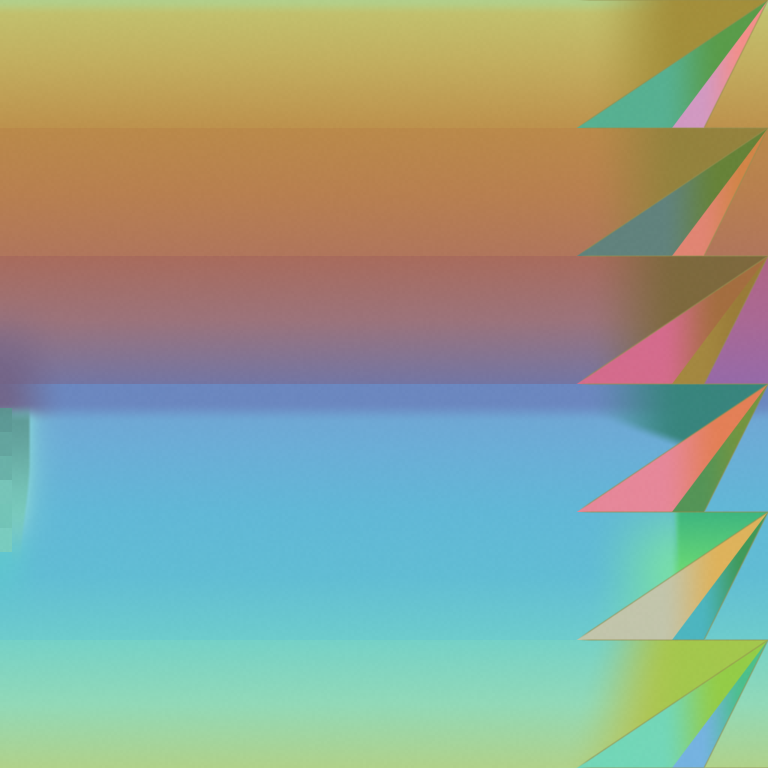
Give the GLSL for this background, as a Shadertoy shader.

```glsl
const float ROWS = 6.0;
const float FAN_LEFT = 0.249, FAN_MID = 0.125, FAN_RIGHT = 0.0833;

// Backdrop colours of each row, from its top to its bottom
const vec3 ROW_TOP[6] = vec3[6](
    vec3(0.76, 0.77, 0.44), vec3(0.73, 0.54, 0.29), vec3(0.66, 0.42, 0.36),
    vec3(0.45, 0.63, 0.82), vec3(0.38, 0.72, 0.84), vec3(0.46, 0.82, 0.78));
const vec3 ROW_MID[6] = vec3[6](
    vec3(0.76, 0.68, 0.37), vec3(0.72, 0.50, 0.31), vec3(0.61, 0.45, 0.48),
    vec3(0.42, 0.68, 0.84), vec3(0.38, 0.74, 0.83), vec3(0.57, 0.85, 0.72));
const vec3 ROW_LOW[6] = vec3[6](
    vec3(0.74, 0.57, 0.30), vec3(0.69, 0.46, 0.36), vec3(0.45, 0.46, 0.64),
    vec3(0.38, 0.72, 0.84), vec3(0.43, 0.80, 0.80), vec3(0.69, 0.82, 0.54));

// Soft shade above the fan, then its wide and narrow blades
const vec3 SHADE[6] = vec3[6](
    vec3(0.64, 0.56, 0.23), vec3(0.58, 0.51, 0.24), vec3(0.49, 0.41, 0.24),
    vec3(0.22, 0.52, 0.49), vec3(0.47, 0.87, 0.66), vec3(0.64, 0.78, 0.30));
const vec3 WIDE_BASE[6] = vec3[6](
    vec3(0.34, 0.69, 0.57), vec3(0.38, 0.51, 0.49), vec3(0.83, 0.42, 0.55),
    vec3(0.90, 0.53, 0.60), vec3(0.76, 0.77, 0.67), vec3(0.45, 0.84, 0.72));
const vec3 WIDE_TIP[6] = vec3[6](
    vec3(0.35, 0.61, 0.29), vec3(0.40, 0.51, 0.22), vec3(0.64, 0.43, 0.25),
    vec3(0.89, 0.50, 0.34), vec3(0.87, 0.70, 0.36), vec3(0.58, 0.80, 0.28));
const vec3 NARROW_BASE[6] = vec3[6](
    vec3(0.82, 0.60, 0.76), vec3(0.88, 0.52, 0.45), vec3(0.64, 0.53, 0.25),
    vec3(0.33, 0.58, 0.34), vec3(0.30, 0.71, 0.75), vec3(0.46, 0.70, 0.88));
const vec3 NARROW_TIP[6] = vec3[6](
    vec3(0.95, 0.56, 0.54), vec3(0.82, 0.52, 0.28), vec3(0.60, 0.48, 0.22),
    vec3(0.45, 0.58, 0.25), vec3(0.25, 0.60, 0.35), vec3(0.30, 0.75, 0.55));

float hash(vec2 cell) {
    vec3 h = fract(vec3(cell.xyx) * 0.1031);
    h += dot(h, h.yzx + 33.33);
    return fract((h.x + h.y) * h.z);
}

float fall(float a, float b, float x) { return 1.0 - smoothstep(a, b, x); }

vec3 threeStop(vec3 a, vec3 b, vec3 c, float f) {
    return f < 0.5 ? mix(a, b, f * 2.0) : mix(b, c, f * 2.0 - 1.0);
}

// Signed distance to a ray from the fan's tip; negative on its right
float rayDistance(float x, float f, float spread) {
    return (1.0 - x - spread * f) / length(vec2(1.0, ROWS * spread));
}

vec3 backdrop(int row, float f) {
    vec3 col = threeStop(ROW_TOP[row], ROW_MID[row], ROW_LOW[row], f);
    if (row == 0) col = mix(col, vec3(0.70, 0.81, 0.54), fall(0.0, 0.12, f));
    if (row == 3) col = mix(col, vec3(0.42, 0.53, 0.75), fall(0.14, 0.30, f));
    return col;
}

vec3 addShade(vec3 col, int row, float x, float f) {
    vec3 shade = SHADE[row];
    float amount = smoothstep(0.76, 0.89, x);
    if (row == 3) {
        float lowerEdge = 0.2 + 2.1 * (x - 0.75);
        amount *= fall(lowerEdge - 0.08, lowerEdge + 0.03, f);
    } else if (row == 4) {
        vec3 inner = mix(vec3(0.24, 0.71, 0.50), vec3(0.43, 0.86, 0.45), f * 2.0);
        shade = mix(shade, inner, smoothstep(0.872, 0.888, x));
        amount = max(amount * smoothstep(-0.3, 0.5, f), smoothstep(0.87, 0.885, x));
    } else if (row == 5) {
        shade = mix(vec3(0.71, 0.77, 0.35), shade, smoothstep(0.80, 0.90, x));
        amount = smoothstep(0.75, 0.86, x + 0.04 * (f - 0.5));
    }
    return mix(col, shade, amount);
}

vec3 addFan(vec3 col, int row, float x, float f, float px) {
    float left = rayDistance(x, f, FAN_LEFT);
    float mid = rayDistance(x, f, FAN_MID);
    float right = rayDistance(x, f, FAN_RIGHT);
    vec3 beside = row == 2 ? mix(col, vec3(0.72, 0.37, 0.68), 0.5) : col;
    vec3 wide = mix(WIDE_BASE[row], WIDE_TIP[row], smoothstep(0.86, 0.94, x));
    vec3 narrow = mix(NARROW_BASE[row], NARROW_TIP[row], smoothstep(0.91, 0.97, x));
    col = addShade(col, row, x, f);
    col = mix(col, wide, fall(-px, px, left));
    col = mix(col, narrow, fall(-px, px, mid));
    col = mix(col, beside, fall(-px, px, right));
    // Fine rims along the outer rays and the row seam
    float rim = min(min(abs(left), abs(right)), min(f, 1.0 - f) / ROWS);
    float rimMask = fall(0.0, 0.0018, rim) * smoothstep(0.75, 0.77, x);
    return mix(col, vec3(0.58, 0.56, 0.31), 0.55 * rimMask);
}

// Purple bruise, stepped green patch and pale rim on the left side
vec3 addLeftPatch(vec3 col, vec2 p) {
    float bruise = fall(0.0, 0.09, p.x) * smoothstep(0.38, 0.51, p.y) * fall(0.53, 0.555, p.y);
    col = mix(col, vec3(0.45, 0.38, 0.51), 0.85 * bruise);
    float edge = 0.041 - 0.011 * smoothstep(0.60, 0.73, p.y);
    float span = smoothstep(0.525, 0.55, p.y) * fall(0.66, 0.74, p.y);
    float glow = exp(-max(p.x - edge, 0.0) / 0.014) * span;
    col = mix(col, vec3(0.52, 0.82, 0.84), 0.75 * glow);
    col = mix(col, vec3(0.37, 0.80, 0.80), 0.6 * fall(0.0, 0.06, p.x)
        * smoothstep(0.68, 0.72, p.y) * fall(0.72, 0.82, p.y));
    float blockRow = floor(p.y * 32.0);
    float inBlock = step(p.x, 1.0 / 64.0);
    float depth = mix(p.y, (blockRow + 0.5) / 32.0, inBlock);
    vec3 green = mix(vec3(0.36, 0.59, 0.57), vec3(0.47, 0.79, 0.73), smoothstep(0.53, 0.68, depth));
    green += 0.04 * inBlock * (hash(vec2(blockRow, 3.0)) - 0.5);
    float blockSpan = step(17.0, blockRow) * step(blockRow, 22.0);
    float patchMask = fall(edge - 0.005, edge, p.x) * mix(span, blockSpan, inBlock);
    return mix(col, green, 0.92 * patchMask);
}

vec3 scene(vec2 p, float px) {
    float rowPos = clamp(p.y * ROWS, 0.0, ROWS - 0.0001);
    int row = int(rowPos);
    float f = fract(rowPos);
    vec3 col = addFan(backdrop(row, f), row, p.x, f, px);
    col = addLeftPatch(col, p);
    return col + 0.008 * (hash(floor(p * 256.0)) - 0.5);
}

void mainImage(out vec4 fragColor, in vec2 fragCoord) {
    vec3 sum = vec3(0.0);
    // Four samples smooth the row seams and blocks
    for (int i = 0; i < 4; i++) {
        vec2 offset = vec2(i & 1, i >> 1) * 0.5 - 0.25;
        vec2 p = (fragCoord + offset) / iResolution.xy;
        sum += scene(vec2(p.x, 1.0 - p.y), 0.6 / iResolution.y);
    }
    fragColor = vec4(sum / 4.0, 1.0);
}
```
